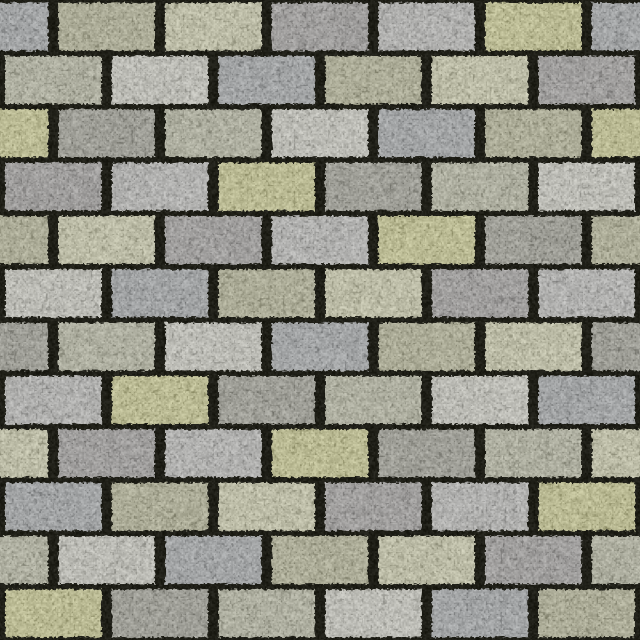
Reproduce this texture procedurally as a WebGL 1 fragment shader.

```glsl
precision highp float;

uniform vec2 u_resolution;

float hash(vec2 p) {
  vec3 q = fract(vec3(p.xyx) * 0.1031);
  q += dot(q, q.yzx + 33.33);
  return fract((q.x + q.y) * q.z);
}

// Value noise on a lattice that wraps after "cells" steps
float noise(vec2 uv, float cells, float seed) {
  vec2 p = uv * cells;
  vec2 i = floor(p);
  vec2 f = fract(p);
  f = f * f * (3.0 - 2.0 * f);
  vec2 a = mod(i, cells) + seed;
  vec2 b = mod(i + 1.0, cells) + seed;
  return mix(mix(hash(a), hash(vec2(b.x, a.y)), f.x),
             mix(hash(vec2(a.x, b.y)), hash(b), f.x), f.y);
}

// Nine stone tints, used in a fixed cycle
vec3 stoneTint(float index) {
  if (index < 0.5) return vec3(0.625, 0.633, 0.637);
  if (index < 1.5) return vec3(0.665, 0.665, 0.585);
  if (index < 2.5) return vec3(0.725, 0.725, 0.642);
  if (index < 3.5) return vec3(0.617, 0.612, 0.607);
  if (index < 4.5) return vec3(0.680, 0.680, 0.673);
  if (index < 5.5) return vec3(0.720, 0.720, 0.570);
  if (index < 6.5) return vec3(0.612, 0.612, 0.583);
  if (index < 7.5) return vec3(0.672, 0.675, 0.618);
  return vec3(0.725, 0.725, 0.700);
}

void main() {
  vec2 uv = gl_FragCoord.xy / u_resolution;

  // Running bond: 6 by 12 bricks, odd rows shifted by half a brick
  vec2 grid = vec2(6.0, 12.0);
  vec2 p = uv * grid;
  float row = floor(p.y);
  p.x += 0.5 * mod(row, 2.0);
  float column = mod(floor(p.x), grid.x);

  // Distance to the brick edge in canvas units, roughened by fine chips
  vec2 inset = (abs(fract(p) - 0.5) - vec2(0.452, 0.450)) / grid;
  float edge = max(inset.x, inset.y);
  edge += 0.0042 * (noise(uv, 360.0, 17.0) - 0.45);
  float blur = 0.6 / u_resolution.y;
  float brick = 1.0 - smoothstep(-blur, blur, edge);

  // Granite grain: fine speckle, faint mottling and small dark flecks
  float fine = noise(uv, 400.0, 41.0) - 0.5;
  float mottle = noise(uv, 256.0, 73.0) - 0.5;
  float fleck = smoothstep(0.65, 0.95, noise(uv, 300.0, 129.0));
  float grain = 0.12 * fine + 0.09 * mottle - 0.11 * fleck + 0.015;

  vec3 stone = stoneTint(mod(column + 2.0 * row + 5.0, 9.0)) + grain;
  vec3 mortar = vec3(0.12, 0.12, 0.09) + 0.08 * fine + 0.04 * mottle;
  gl_FragColor = vec4(mix(mortar, stone, brick), 1.0);
}
```
